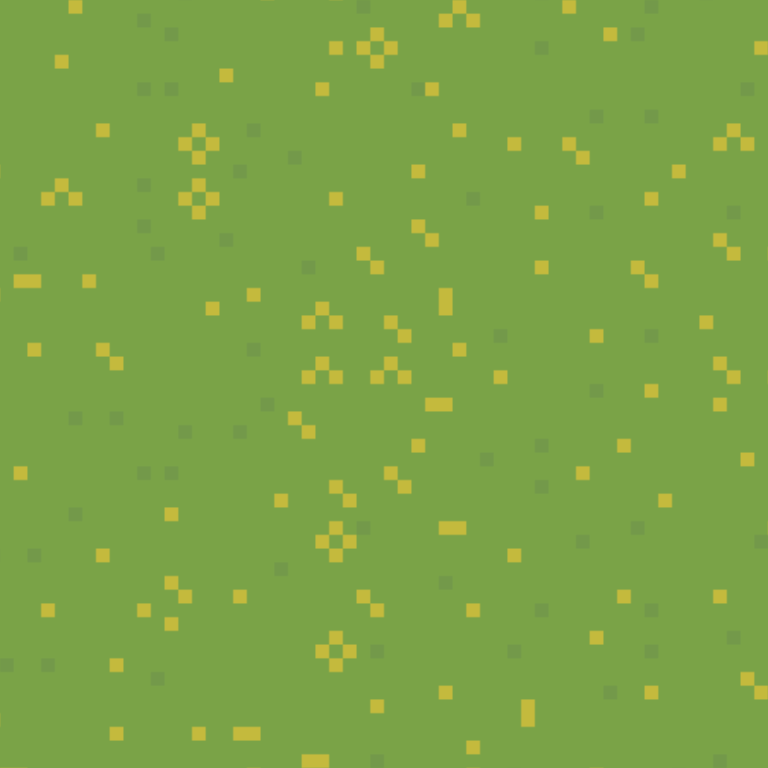
Write a Shadertoy shader that draws this texture.

```glsl
const float CELLS = 56.0;              // square cells across the canvas
const float EDGE_SOFTNESS = 0.13;      // blended width of an edge, in cells
const ivec2 BLOCK = ivec2(5, 4);       // each block of cells holds one motif
const vec3 GRASS  = vec3(0.48, 0.64, 0.28);
const vec3 SHADE  = vec3(0.45, 0.60, 0.29);
const vec3 FLOWER = vec3(0.77, 0.73, 0.24);

// Share of blocks taken by each kind; the remainder stays empty
const float SHADE_SHARE   = 0.37;
const float DOT_SHARE     = 0.395;
const float WIDE_SHARE    = 0.045;
const float TALL_SHARE    = 0.02;
const float SLANT_SHARE   = 0.058;
const float CHEVRON_SHARE = 0.034;
const float RING_SHARE    = 0.034;

// Motifs as 3x3 bit masks, bit = x + 3 * y counted from the lower left
const int DOT = 1, WIDE = 3, TALL = 9, SLANT = 10, CHEVRON = 21, RING = 170;

uint hash(ivec2 p, uint seed) {
    uint h = uint(p.x) * 374761393u + uint(p.y) * 668265263u + seed * 974711u;
    h = (h ^ (h >> 15)) * 2246822519u;
    h = (h ^ (h >> 13)) * 3266489917u;
    return h ^ (h >> 16);
}

// Takes one share off the running pick; true when the pick falls inside it
bool take(inout float pick, float share) {
    pick -= share;
    return pick < 0.0;
}

vec3 cellColor(ivec2 cell) {
    // Staggered columns of blocks
    cell += 64;
    int column = cell.x / BLOCK.x;
    cell.y += int(hash(ivec2(column, 0), 1u) % uint(BLOCK.y));
    ivec2 block = cell / BLOCK;
    ivec2 local = cell - block * BLOCK;

    // Kind of motif in this block
    float pick = float(hash(block, 2u) & 65535u) / 65536.0;
    int mask = 0;
    ivec2 size = ivec2(1);
    vec3 ink = FLOWER;
    if (take(pick, SHADE_SHARE))        { mask = DOT; ink = SHADE; }
    else if (take(pick, DOT_SHARE))     { mask = DOT; }
    else if (take(pick, WIDE_SHARE))    { mask = WIDE;    size = ivec2(2, 1); }
    else if (take(pick, TALL_SHARE))    { mask = TALL;    size = ivec2(1, 2); }
    else if (take(pick, SLANT_SHARE))   { mask = SLANT;   size = ivec2(2, 2); }
    else if (take(pick, CHEVRON_SHARE)) { mask = CHEVRON; size = ivec2(3, 2); }
    else if (take(pick, RING_SHARE))    { mask = RING;    size = ivec2(3, 3); }

    // Random place inside the block, keeping one free row above
    ivec2 room = BLOCK - ivec2(0, 1) - size + 1;
    ivec2 corner = ivec2(int(hash(block, 3u) % uint(room.x)),
                         int(hash(block, 4u) % uint(room.y)));
    ivec2 p = local - corner;
    bool inside = all(greaterThanEqual(p, ivec2(0))) && all(lessThan(p, size));
    if (!inside) return GRASS;
    return ((mask >> (p.x + 3 * p.y)) & 1) == 1 ? ink : GRASS;
}

void mainImage(out vec4 fragColor, in vec2 fragCoord) {
    vec2 p = fragCoord / iResolution.y * CELLS - 0.5;
    ivec2 cell = ivec2(floor(p));

    // Blend the four nearest cells only close to their shared edges
    float width = max(EDGE_SOFTNESS, CELLS / iResolution.y);
    vec2 blend = clamp((fract(p) - 0.5) / width + 0.5, 0.0, 1.0);
    vec3 lower = mix(cellColor(cell), cellColor(cell + ivec2(1, 0)), blend.x);
    vec3 upper = mix(cellColor(cell + ivec2(0, 1)), cellColor(cell + ivec2(1, 1)), blend.x);
    fragColor = vec4(mix(lower, upper, blend.y), 1.0);
}
```
